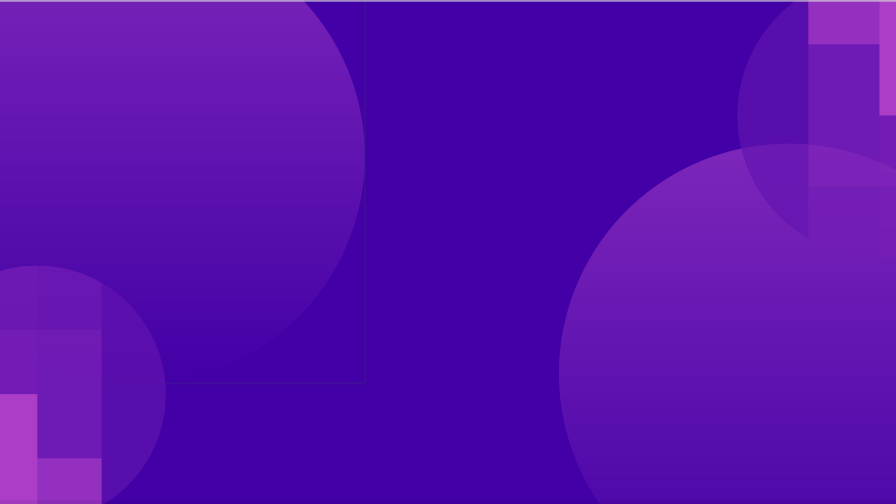
Give the GLSL for this background, as a WebGL 2 fragment shader.

```glsl
#version 300 es
precision highp float;
// Violet backdrop with two large discs that fade downwards and two small
// discs divided into translucent square tiles, one the half turn of the other.
// All lengths are in canvas heights, with the origin at the lower left.

#define BASE vec3(0.26, 0.0, 0.65)
#define GLOW vec3(0.49, 0.15, 0.73)
#define PINK vec3(0.67, 0.24, 0.78)
#define FRAME_COLOR vec3(0.24, 0.15, 0.48)
#define FRAME_OPACITY 0.38
#define RIM_COLOR vec3(0.84, 0.84, 0.85)
#define RIM_OPACITY 0.66
#define LINE_WIDTH 0.0035
#define TILE_COVER 0.6

uniform vec2 u_resolution;
out vec4 fragColor;

// Antialiased coverage of the region where d is negative.
float cover(float d) {
    return clamp(0.5 - d * u_resolution.y, 0.0, 1.0);
}

// Coverage of the quadrant up and to the right of a corner.
float quadrant(vec2 q, vec2 corner, float radius) {
    vec2 d = (corner - q) * radius;
    return cover(d.x) * cover(d.y);
}

// Coverage of a thin stroke along d = 0, dimmed when under a pixel wide.
float stroke(float d) {
    float pixel = 1.0 / u_resolution.y;
    float width = max(LINE_WIDTH, pixel);
    return cover(abs(d) - 0.5 * width) * LINE_WIDTH / width;
}

// Large disc whose glow fades linearly from its top to its bottom.
vec3 fadingDisc(vec3 color, vec2 p, vec2 center, float radius) {
    vec2 d = p - center;
    float fade = clamp(0.5 + 0.5 * d.y / radius, 0.0, 1.0);
    return mix(color, GLOW, fade * cover(length(d) - radius));
}

// Small disc with layered tiles; facing -1 turns the tiling by half a turn.
vec3 tiledDisc(vec3 color, vec2 p, vec2 center, float radius, float facing) {
    vec2 q = facing * (p - center) / radius;
    float tint = 0.21;
    tint = mix(tint, 1.0, 0.16 * quadrant(q, vec2(-0.5, -1.0), radius));
    tint = mix(tint, 1.0, 0.13 * quadrant(q, vec2(-0.5, -0.5), radius));
    tint = mix(tint, 1.0, 0.05 * quadrant(q, vec2(0.0, -1.0), radius));
    tint = mix(tint, 0.78, quadrant(q, vec2(-0.5, 0.5), radius));
    tint = mix(tint, 1.0, quadrant(q, vec2(0.0), radius));
    vec3 tile = mix(mix(color, BASE, TILE_COVER), PINK, tint);
    return mix(color, tile, cover((length(q) - 1.0) * radius));
}

void main() {
    vec2 p = gl_FragCoord.xy / u_resolution.y;
    vec3 color = BASE;

    // Large discs
    vec2 leftCenter = vec2(0.273, 0.690);
    float leftRadius = 0.451;
    color = fadingDisc(color, p, leftCenter, leftRadius);
    color = fadingDisc(color, p, vec2(1.565, 0.259), 0.456);

    // Hairline frame along the right and lower sides of the left disc
    vec2 side = vec2(p.x - leftCenter.x, leftCenter.y - p.y) - leftRadius;
    float frame = max(stroke(side.x) * cover(side.y),
                      stroke(side.y) * cover(side.x) * cover(0.2 - p.x));
    color = mix(color, FRAME_COLOR, FRAME_OPACITY * frame);

    // Tiled discs
    color = tiledDisc(color, p, vec2(1.745, 0.771), 0.282, 1.0);
    color = tiledDisc(color, p, vec2(0.074, 0.218), 0.255, -1.0);

    // Slightly shaded lower rim and pale upper rim
    color *= 1.0 - 0.05 * cover(p.y - 0.008);
    color = mix(color, RIM_COLOR, RIM_OPACITY * cover(1.0 - LINE_WIDTH - p.y));

    fragColor = vec4(color, 1.0);
}
```
